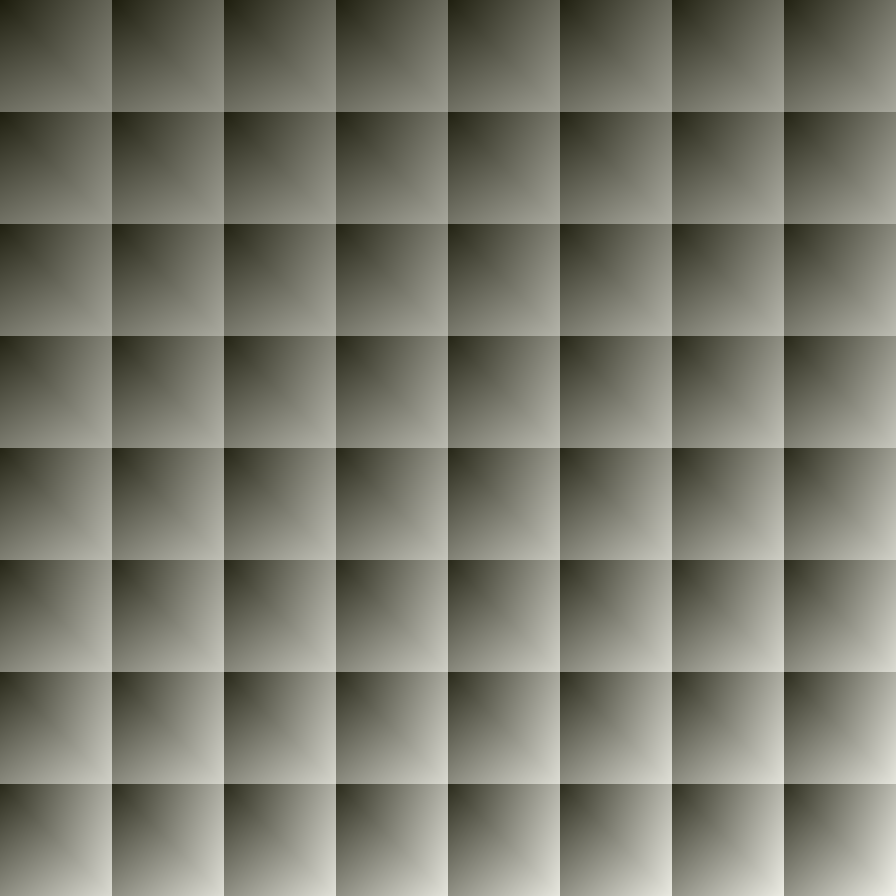
A three.js fragment shader for this pattern:

```glsl
varying vec2 vUv;

const float TILES = 8.0;
const float EDGE_SOFTNESS = 0.0005;

// Corner brightness of a tile: top left, top right, bottom left, bottom right
const vec4 CORNERS = vec4(0.11, 0.40, 0.43, 0.58);
const vec4 GAIN_DOWN = vec4(0.05, 0.27, 0.12, 0.28);
const vec4 GAIN_ACROSS = vec4(0.02, 0.05, 0.02, 0.08);

// Olive tint, strongest in the shadows
const vec3 SHADOW = vec3(0.0, 0.0, -0.065);
const vec3 LIGHT = vec3(1.0, 1.0, 0.97);

// Each tile is two flat gradient triangles meeting on the falling diagonal
float tileBrightness(vec2 uv) {
  vec2 grid = clamp(vec2(uv.x, 1.0 - uv.y), 0.0, 0.99999) * TILES;
  vec2 place = floor(grid) / (TILES - 1.0);
  vec2 p = fract(grid);

  vec4 corner = CORNERS + GAIN_DOWN * place.y + GAIN_ACROSS * place.x;
  float side = p.x > p.y ? corner.y : corner.z;
  float nearDiagonal = min(p.x, p.y);
  float farDiagonal = max(p.x, p.y);
  return corner.x * (1.0 - farDiagonal)
       + side * (farDiagonal - nearDiagonal)
       + corner.w * nearDiagonal;
}

void main() {
  // Average four nearby points to smooth the tile edges
  float brightness = 0.0;
  for (int i = 0; i < 4; i++) {
    float k = float(i);
    vec2 offset = vec2(mod(k, 2.0), floor(k / 2.0)) * 2.0 - 1.0;
    brightness += 0.25 * tileBrightness(vUv + offset * EDGE_SOFTNESS);
  }
  gl_FragColor = vec4(mix(SHADOW, LIGHT, brightness), 1.0);
}
```
